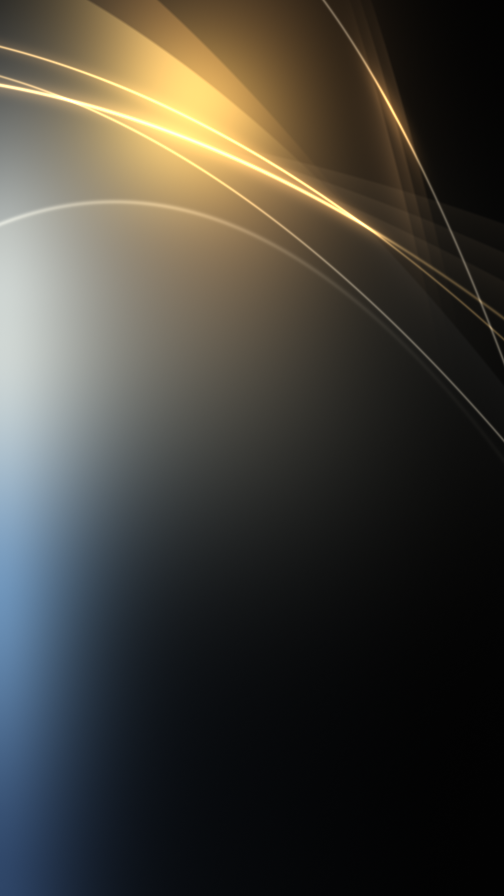
Write a WebGL 2 fragment shader that draws this background.

```glsl
#version 300 es
precision highp float;
// Dark abstract backdrop: a pale-to-blue glow on the left, an amber haze above,
// and thin luminous arcs with translucent veils sweeping to the right.
// Soft fields are Gaussians; arcs are parabolas with slope-corrected distance.
uniform vec2 u_resolution;
out vec4 fragColor;

const float ASPECT = 0.5625;
const vec3 GOLD = vec3(0.38, 0.32, 0.13);
const vec3 AMBER = vec3(0.42, 0.29, 0.15);
const vec3 HAZE = vec3(0.20, 0.20, 0.18);
const vec3 SPARK = vec3(1.0, 0.80, 0.48);
const vec3 SILVER = vec3(0.72, 0.68, 0.60);

float glow(vec2 p, vec2 center, vec2 radius) {
    vec2 q = (p - center) / radius;
    return exp(-dot(q, q));
}

// Signed distance to a parabola through a and b; positive above it.
float arc(vec2 p, vec2 a, vec2 b, float bow) {
    float span = b.x - a.x;
    float t = (p.x - a.x) / span;
    float height = mix(a.y, b.y, t) + bow * t * (1.0 - t);
    float slope = (b.y - a.y + bow * (1.0 - 2.0 * t)) / span;
    return (p.y - height) / sqrt(1.0 + slope * slope);
}

float stroke(float d, float width) {
    float w = max(width, 0.7 / u_resolution.y);
    return exp(-d * d / (w * w));
}

// Translucent sheet: crisp upper edge, fading below.
float veil(float d, float depth) {
    return smoothstep(0.002, -0.002, d) * exp(min(d, 0.0) / depth);
}

float hash(vec2 p) {
    return fract(sin(dot(p, vec2(12.99, 78.23))) * 43758.5);
}

// Vertical colour ramp of the left light, fading toward the right.
vec3 sideLight(vec2 p) {
    vec3 c = mix(vec3(0.15, 0.23, 0.35), vec3(0.37, 0.51, 0.65), smoothstep(0.0, 0.36, p.y));
    c = mix(c, vec3(0.66, 0.68, 0.67), smoothstep(0.32, 0.62, p.y));
    c *= 1.0 - 0.95 * smoothstep(0.66, 1.06, p.y);
    float reach = mix(0.098, 0.137, smoothstep(0.25, 0.65, p.y));
    return c * exp(-pow(p.x / reach, 1.6));
}

vec3 backdrop(vec2 p) {
    vec3 c = mix(vec3(0.032, 0.042, 0.055), vec3(0.008), smoothstep(0.1, 0.55, p.x));
    c += sideLight(p);
    c += HAZE * glow(p, vec2(0.195, 0.583), vec2(0.26, 0.22));
    c += AMBER * glow(p, vec2(0.247, 0.857), vec2(0.143, 0.22));
    c += GOLD * glow(p, vec2(0.20, 0.865), vec2(0.10, 0.09));
    return c;
}

vec3 veils(vec2 p, vec2 knot) {
    // Two golden sheets from the top edge down to the crossing point
    float inner = arc(p, vec2(0.098, 1.0), knot, 0.068);
    float outer = arc(p, vec2(0.176, 1.0), knot, 0.04);
    float lit = glow(p, vec2(0.182, 0.95), vec2(0.16, 0.145));
    vec3 c = lit * (vec3(0.27, 0.23, 0.13) * veil(inner, 0.10)
                  + vec3(0.20, 0.14, 0.07) * veil(outer, 0.16));
    c += 0.035 * veil(inner, 0.05) * smoothstep(0.36, 0.46, p.x);

    // Faint overlapping sheets, at the right and at the top right
    for (int i = 0; i < 3; i++) {
        float k = float(i);
        float sheet = arc(p, vec2(0.195, 0.85), vec2(ASPECT, 0.75 - 0.032 * k), 0.03);
        c += vec3(0.05, 0.042, 0.032) * veil(sheet, 0.035) * smoothstep(0.2, 0.34, p.x);
        float fan = arc(p, vec2(0.39 + 0.012 * k, 1.0), vec2(0.47 + 0.013 * k, 0.70), 0.05);
        c += vec3(0.13, 0.095, 0.06) * veil(fan, 0.022)
           * glow(p, vec2(0.447, 0.86), vec2(0.06, 0.14));
    }
    return c;
}

vec3 strands(vec2 p, vec2 knot) {
    float beforeKnot = 1.0 - smoothstep(0.38, 0.46, p.x);
    float gather = smoothstep(0.08, 0.34, p.x) * beforeKnot;

    // Bright pair meeting at the knot
    float upper = arc(p, vec2(0.0, 0.948), knot, 0.096);
    float lower = arc(p, vec2(0.0, 0.905), knot, 0.083);
    vec3 c = SPARK * stroke(upper, 0.0014) * (0.28 + 0.28 * beforeKnot + 0.2 * gather);
    c += SPARK * stroke(lower, 0.0018) * (0.25 + 0.6 * beforeKnot);
    c += AMBER * (stroke(lower, 0.010) * 0.45 + stroke(upper, 0.008) * 0.25) * beforeKnot;

    // Long thin strand and broad pale arc
    float thin = arc(p, vec2(0.0, 0.915), vec2(ASPECT, 0.508), 0.245);
    float broad = arc(p, vec2(0.0, 0.75), vec2(ASPECT, 0.486), 0.484);
    c += mix(SPARK, SILVER, smoothstep(0.2, 0.4, p.x)) * stroke(thin, 0.0014) * 0.42;
    float fade = 1.0 - smoothstep(0.15, 0.53, p.x);
    c += SILVER * stroke(broad, 0.0026) * (0.04 + 0.18 * fade);
    c += vec3(0.05, 0.045, 0.035) * veil(broad, 0.05) * fade;

    // Steep strand at the right with a warm hot spot
    float steep = arc(p, vec2(0.361, 1.0), vec2(ASPECT, 0.596), 0.13);
    float hot = glow(p, vec2(0.437, 0.872), vec2(0.035, 0.07));
    c += mix(SILVER * 0.42, SPARK * 0.85, hot) * stroke(steep, 0.0015);
    c += AMBER * stroke(steep, 0.010) * hot * 0.6;
    return c;
}

void main() {
    vec2 p = gl_FragCoord.xy / u_resolution * vec2(ASPECT, 1.0);
    vec2 knot = vec2(0.406, 0.749);
    vec3 color = backdrop(p) + veils(p, knot) + strands(p, knot);
    color += (hash(gl_FragCoord.xy) - 0.5) / 255.0;
    fragColor = vec4(clamp(color, 0.0, 1.0), 1.0);
}
```
